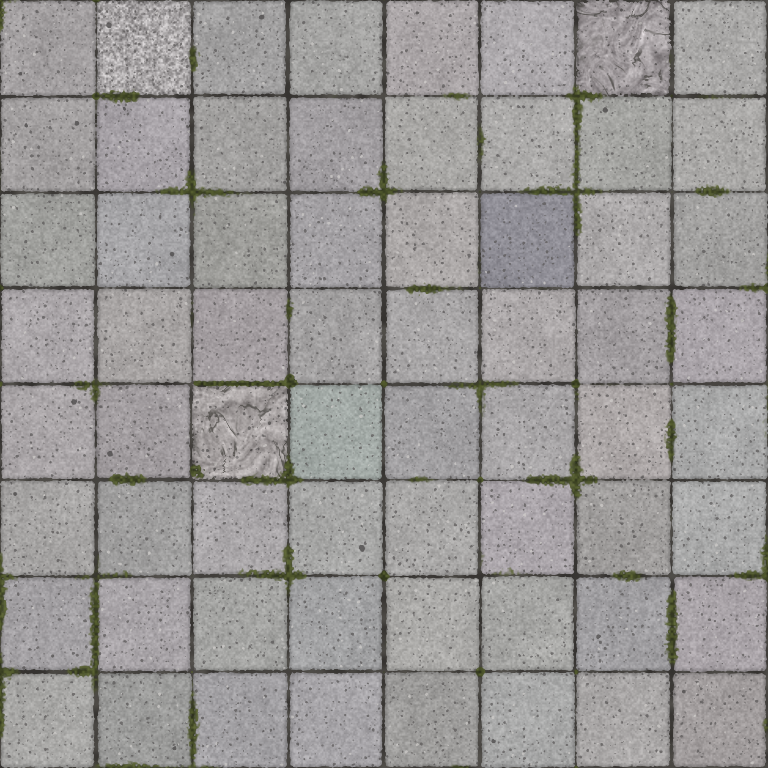
Write a Shadertoy shader that draws this texture.

```glsl
// Weathered concrete paving: an 8 by 8 grid of grey slabs with dark, mossy joints.
// Each slab is a rounded box with hashed insets and tone; noise adds grain and
// stains, scattered discs add pits and chips, and two slabs have crumbled faces.

const float TILES = 8.0;
const vec3 CONCRETE   = vec3(0.652, 0.642, 0.645);
const vec3 JOINT_DARK = vec3(0.20, 0.19, 0.18);
const vec3 JOINT_SOIL = vec3(0.36, 0.35, 0.33);
const vec3 PIT        = vec3(0.36, 0.35, 0.35);
const vec3 CHIP       = vec3(0.82, 0.81, 0.80);
const vec3 MOSS_DARK  = vec3(0.15, 0.17, 0.08);
const vec3 MOSS_LIGHT = vec3(0.36, 0.40, 0.19);

vec3 hash3(vec2 p) {
    vec3 q = fract(p.xyx * vec3(0.1031, 0.1030, 0.0973));
    q += dot(q, q.yxz + 33.33);
    return fract((q.xxy + q.yzz) * q.zyx);
}

float noise(vec2 p) {
    vec2 i = floor(p), f = fract(p);
    f = f * f * (3.0 - 2.0 * f);
    float low  = mix(hash3(i).x, hash3(i + vec2(1, 0)).x, f.x);
    float high = mix(hash3(i + vec2(0, 1)).x, hash3(i + vec2(1, 1)).x, f.x);
    return mix(low, high, f.y);
}

float fbm(vec2 p) {
    float sum = 0.0, amp = 0.533;
    for (int i = 0; i < 4; i++) {
        sum += amp * noise(p);
        p = mat2(1.6, 1.2, -1.2, 1.6) * p + 7.3;
        amp *= 0.5;
    }
    return sum;
}

// 1 inside the named slab, counted from the lower left
float isSlab(vec2 id, vec2 which) {
    return float(all(equal(id, which)));
}

// Distance inward from the rim of a slab; negative in the joint
float slabDepth(vec2 f, vec2 id, float corner) {
    vec2 insetLow  = mix(vec2(0.004), vec2(0.025, 0.021), hash3(id + 11.0).xy);
    vec2 insetHigh = mix(vec2(0.004), vec2(0.025, 0.021), hash3(id + 47.0).xy);
    vec2 q = corner - min(f - insetLow, 1.0 - f - insetHigh);
    return corner - length(max(q, 0.0)) - min(max(q.x, q.y), 0.0);
}

// Coverage of randomly scattered discs, one candidate per grid square
float specks(vec2 p, float scale, float density, float radius, float px) {
    vec2 g = p * scale, id = floor(g);
    vec3 h = hash3(id + scale * 7.0);
    float r = radius * mix(0.4, 1.0, hash3(id + 91.0).x);
    float d = length(fract(g) - mix(vec2(0.25), vec2(0.75), h.xy));
    float soft = 0.6 * px * scale;
    return step(h.z, density) * (1.0 - smoothstep(r - soft, r + soft, d));
}

vec3 slabColor(vec2 p, vec2 id, float px) {
    vec3 h = hash3(id + 5.0);
    float speckled = isSlab(id, vec2(1, 7));

    // Overall tone and tint
    vec3 c = CONCRETE + (h.x - 0.5) * 0.055;
    c += (h.y - 0.5) * vec3(0.020, -0.006, 0.008) + (h.z - 0.5) * vec3(0.0, 0.0, 0.025);
    c += isSlab(id, vec2(5, 5)) * vec3(-0.075, -0.065, -0.045);
    c += isSlab(id, vec2(3, 3)) * vec3(-0.035, 0.005, -0.015);
    c += isSlab(id, vec2(1, 0)) * vec3(-0.045, -0.035, -0.045);

    // Stains and grain
    c += (fbm(p * 3.0 + h.xy * 20.0) - 0.5) * 0.08;
    float grain = noise(p * 34.0) + noise(p * 61.0 + 3.0) - 1.0;
    c += grain * mix(0.085, 0.24, speckled);

    // Pits, pale chips and a few large holes
    vec2 q = p + 0.012 * (vec2(noise(p * 40.0), noise(p * 40.0 + 9.0)) - 0.5);
    c = mix(c, PIT, 0.75 * specks(q, 14.0, 0.24 + 0.3 * speckled, 0.22, px));
    c = mix(c, PIT, 0.55 * specks(q, 23.0, 0.18, 0.25, px));
    c = mix(c, CHIP, 0.70 * specks(q, 10.0, 0.10, 0.16, px));
    return mix(c, PIT * 0.85, 0.8 * specks(q, 2.0, 0.07, 0.085, px));
}

// Crumbled face: lit relief with dark crevices
vec3 crumble(vec3 c, vec2 p) {
    vec2 q = p * 5.0 + 1.5 * vec2(noise(p * 4.0), noise(p * 4.0 + 17.0));
    float height = fbm(q);
    float relief = height - fbm(q + vec2(-0.14, 0.14));
    float crevice = 1.0 - smoothstep(0.0, 0.055, abs(height - 0.47));
    crevice *= smoothstep(0.35, 0.6, noise(p * 5.0 + 31.0));
    return mix(c - 0.03 + relief * 0.75, JOINT_SOIL * 0.8, 0.75 * crevice);
}

// How far moss creeps out of the joints at p
float mossReach(vec2 p) {
    float patches = 0.030 * smoothstep(0.62, 0.90, noise(p * 2.3 + 40.0));
    vec2 corner = floor(p + 0.5);
    float tuft = 0.085 * pow(hash3(corner + 71.0).x, 4.0) - length(p - corner);
    float clump = max(0.10 - length(p - vec2(2.07, 3.10)), 0.09 - length(p - vec2(3.03, 4.03)));
    float strip = 0.045 - length(p - vec2(clamp(p.x, 2.05, 3.0), 4.01));
    return max(patches, max(max(tuft, 0.0), max(clump, strip)));
}

void mainImage(out vec4 fragColor, in vec2 fragCoord) {
    vec2 p = fragCoord / iResolution.xy * TILES;
    float px = TILES / iResolution.y;
    vec2 id = floor(p);
    float worn = max(isSlab(id, vec2(6, 7)), isSlab(id, vec2(2, 3)));

    // Slab outline with chipped edges
    float chipping = (noise(p * 13.0) - 0.5) * 0.012 + (noise(p * 45.0) - 0.5) * 0.014;
    float depth = slabDepth(fract(p), id, 0.035) + chipping * (1.0 + 1.5 * worn);

    // Slab face, dirty rim and joint
    vec3 face = slabColor(p, id, px);
    face = mix(face, crumble(face, p), worn);
    face *= mix(0.84, 1.0, smoothstep(0.0, 0.045, depth));
    vec3 joint = mix(JOINT_DARK, JOINT_SOIL, noise(p * 9.0) * 0.8);
    vec3 color = mix(joint, face, smoothstep(-0.5 * px, 0.6 * px, depth));

    // Moss
    float reach = mossReach(p);
    float fluff = noise(p * 38.0 + 5.0);
    float moss = smoothstep(0.0, 0.02, reach * (0.4 + fluff) - max(depth, 0.0) * 0.5);
    color = mix(color, mix(MOSS_DARK, MOSS_LIGHT, fluff), 0.9 * moss);

    fragColor = vec4(clamp(color, 0.0, 1.0), 1.0);
}
```
